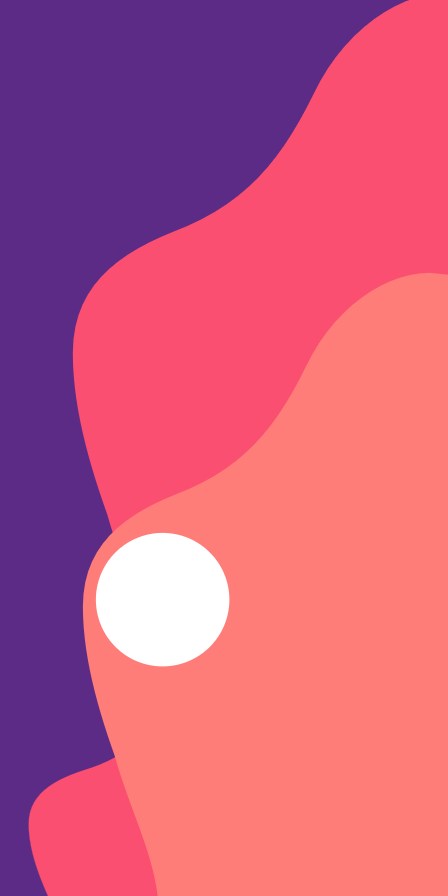
A Shadertoy shader for this background:

```glsl
// Layered wavy coral and pink hills on purple, with a white disc.

// Adds one polygon edge to a signed distance: x = squared distance, y = sign
void addEdge(vec2 p, vec2 a, vec2 b, inout vec2 field) {
    vec2 e = b - a, w = p - a;
    vec2 offset = w - e * clamp(dot(w, e) / dot(e, e), 0.0, 1.0);
    field.x = min(field.x, dot(offset, offset));
    bvec3 side = bvec3(p.y >= a.y, p.y < b.y, e.x * w.y > e.y * w.x);
    if (all(side) || !any(side)) field.y = -field.y;
}

vec2 bezier(vec2 a, vec2 b, vec2 c, vec2 d, float t) {
    float s = 1.0 - t;
    return s * s * s * a + 3.0 * s * s * t * b + 3.0 * s * t * t * c + t * t * t * d;
}

// Signed distance to the wavy hill, which is open towards the right
float hill(vec2 p, vec2 origin, vec2 scale) {
    // Chained cubic curves, from the crest down to the foot
    vec2 knots[16] = vec2[16](
        vec2(0.568, 0.495), vec2(0.469, 0.495), vec2(0.354, 0.417),
        vec2(0.292, 0.286), vec2(0.224, 0.148), vec2(0.151, 0.057),
        vec2(0.0, 0.0), vec2(-0.117, -0.047), vec2(-0.206, -0.115),
        vec2(-0.206, -0.25), vec2(-0.206, -0.359), vec2(-0.174, -0.474),
        vec2(-0.135, -0.583), vec2(-0.102, -0.701), vec2(-0.052, -0.792),
        vec2(-0.039, -0.896));
    p = (p - origin) / scale;
    vec2 field = vec2(1e3, 1.0);
    vec2 last = knots[0];
    for (int i = 0; i < 15; i += 3) {
        for (int j = 1; j <= 14; j++) {
            vec2 next = bezier(knots[i], knots[i + 1], knots[i + 2], knots[i + 3], float(j) / 14.0);
            addEdge(p, last, next, field);
            last = next;
        }
    }
    // Close the shape beyond the canvas
    addEdge(p, last, vec2(-0.03, -1.2), field);
    addEdge(p, vec2(-0.03, -1.2), vec2(1.5, -1.2), field);
    addEdge(p, vec2(1.5, -1.2), vec2(1.5, 0.4), field);
    addEdge(p, vec2(1.5, 0.4), knots[0], field);
    return field.y * sqrt(field.x) * min(scale.x, scale.y);
}

float cover(float dist) {
    return clamp(0.5 - dist * iResolution.x, 0.0, 1.0);
}

void mainImage(out vec4 fragColor, in vec2 fragCoord) {
    // Canvas is one unit wide and two units high
    vec2 p = fragCoord / iResolution.xy * vec2(1.0, 2.0);
    vec3 purple = vec3(0.36, 0.17, 0.52);
    vec3 pink = vec3(0.98, 0.31, 0.44);
    vec3 coral = vec3(1.0, 0.49, 0.47);

    // Back hills, front hill, then the disc
    vec3 color = purple;
    color = mix(color, pink, cover(hill(p, vec2(0.385, 1.482), vec2(1.08))));
    color = mix(color, pink, cover(hill(p, vec2(0.1875, 0.281), vec2(0.6, 0.48))));
    color = mix(color, coral, cover(hill(p, vec2(0.391, 0.896), vec2(1.0))));
    color = mix(color, vec3(1.0), cover(length(p - vec2(0.363, 0.6615)) - 0.149));
    fragColor = vec4(color, 1.0);
}
```
